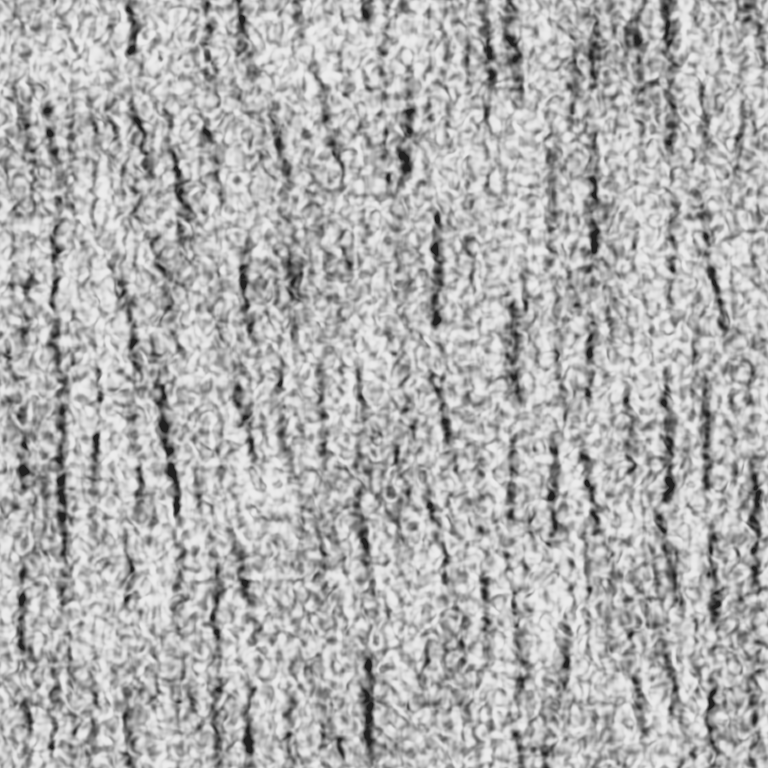
Reproduce this texture procedurally as a WebGL 1 fragment shader.

```glsl
precision highp float;
// Grey, fibrous grain: fine gradient noise mixed with worm-like noise bands,
// crossed by beaded dark streaks that run upright or lean down to the right.
// Streaks are scattered per cell in two layers, each with pale flanks.

uniform vec2 u_resolution;

float hash(vec2 p) {
  return fract(sin(dot(p, vec2(127.1, 311.7))) * 43758.5453);
}

vec2 gradientAt(vec2 cell) {
  float angle = 6.2832 * hash(cell);
  return vec2(cos(angle), sin(angle));
}

float noise(vec2 p) {
  vec2 i = floor(p), f = p - i;
  vec2 w = f * f * f * (f * (f * 6.0 - 15.0) + 10.0);
  vec2 r = vec2(1.0, 0.0);
  float low = mix(dot(gradientAt(i), f),
                  dot(gradientAt(i + r.xy), f - r.xy), w.x);
  float high = mix(dot(gradientAt(i + r.yx), f - r.yx),
                   dot(gradientAt(i + r.xx), f - r.xx), w.x);
  return mix(low, high, w.y);
}

// Sum of streaks, one candidate per cell; positive is dark, negative pale.
float streaks(vec2 p, vec2 pitch, float width, float share, float seed) {
  float sum = 0.0;
  float column = floor(p.x / pitch.x);
  for (int i = -1; i <= 1; i++) {
    float x = column + float(i);
    // neighbouring columns share a row shift, so streaks form clusters
    float shift = hash(vec2(floor(x / 4.0), seed)) + 0.15 * hash(vec2(x, seed + 3.0));
    float row = floor(p.y / pitch.y + shift);
    for (int j = -1; j <= 1; j++) {
      vec2 cell = vec2(x, row + float(j));
      vec2 key = cell + seed;
      vec2 center = cell + 0.5 - vec2(0.0, shift);
      center += vec2(0.4, 0.3) * (vec2(hash(key + 11.3), hash(key + 27.9)) - 0.5);
      vec2 d = p - center * pitch;
      float cluster = hash(vec2(floor(x / 3.0), cell.y) + seed + 41.7);
      float lean = 0.22 * smoothstep(0.55, 0.8, cluster) + 0.06 * (hash(key + 5.1) - 0.5);
      float u = (d.x + lean * d.y) / width;
      float reach = pitch.y * mix(0.32, 0.62, hash(key + 63.2));
      float body = 1.0 - smoothstep(0.6 * reach, reach, abs(d.y));
      float strength = step(hash(key + 85.4), share) * mix(0.5, 1.1, hash(key + 97.6));
      sum += strength * body * (1.2 * exp(-u * u) - 0.28 * exp(-u * u / 6.0));
    }
  }
  return sum;
}

void main() {
  vec2 p = gl_FragCoord.xy / u_resolution.y;

  // fine grain, gently warped and slightly taller than wide
  vec2 warp = vec2(noise(p * 45.0 + 7.0), noise(p * 45.0 + 31.0));
  vec2 q = p + 0.004 * warp;
  float blobs = noise(q * vec2(78.0, 66.0) + 13.0);
  float fine = noise(q * vec2(140.0, 125.0) + 57.0);
  float worms = cos(10.0 * noise(q * vec2(50.0, 42.0) + 91.0) + 1.5);
  float grain = 0.42 * blobs + 0.3 * fine + 0.115 * worms;

  // wavering streaks, beaded along their length
  vec2 s = p;
  s.x += 0.007 * noise(p * vec2(14.0, 24.0) + 5.0) + 0.005 * warp.x;
  float bead = 0.95 + 0.9 * noise(p * vec2(36.0, 66.0) + 19.0);
  float dark = 0.48 * streaks(s, vec2(0.05, 0.19), 0.0074, 0.82, 2.0)
             + 0.26 * streaks(s, vec2(0.027, 0.1), 0.005, 0.6, 71.0);

  // broad pale and dull patches, and upright bands
  float patches = 0.2 * noise(p * vec2(11.0, 7.0) + 3.0)
                + 0.16 * noise(p * vec2(26.0, 7.0) + 47.0);
  float tone = 0.765 + grain + patches - dark * bead;

  // soft shoulder holds the lights below white
  float grey = 0.93 - 0.1 * log(1.0 + exp((0.93 - tone) / 0.1));
  gl_FragColor = vec4(vec3(clamp(grey, 0.13, 0.93)), 1.0);
}
```
